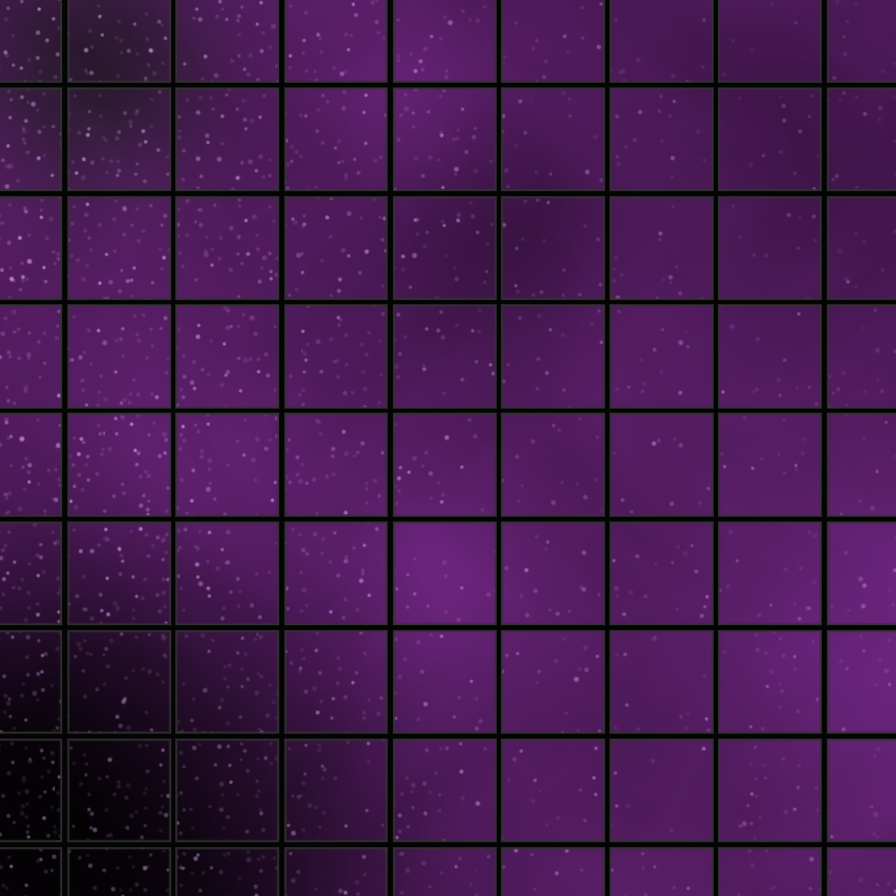
Give the GLSL for this pattern, as a WebGL 1 fragment shader.

```glsl
precision highp float;
uniform vec2 u_resolution;

float hash(vec2 p) {
  vec3 q = fract(vec3(p.xyx) * 0.1031);
  q += dot(q, q.yzx + 33.33);
  return fract((q.x + q.y) * q.z);
}

float glow(vec2 p, vec2 center, float radius) {
  vec2 d = (p - center) / radius;
  return exp(-dot(d, d));
}

// Layered, warped sines in about -1..1
float clouds(vec2 p) {
  float sum = 0.0;
  float weight = 0.5;
  for (int i = 0; i < 5; i++) {
    p += 0.6 * sin(p.yx * 1.3 + vec2(1.7, 4.1));
    sum += weight * sin(p.x + 0.8) * sin(p.y + 2.3);
    p = mat2(1.4, 1.1, -1.1, 1.4) * p + 3.7;
    weight *= 0.55;
  }
  return sum;
}

// One jittered star per cell, most of them hidden
float starLayer(vec2 p, float cells, float density, float radius, float px) {
  vec2 id = floor(p * cells);
  vec2 seed = id + cells * 3.0;
  vec2 center = (id + 0.2 + 0.6 * vec2(hash(seed), hash(seed + 57.0))) / cells;
  float shown = step(hash(seed + 113.0), density);
  float brightness = 0.2 + 0.8 * pow(hash(seed + 191.0), 3.0);
  float d = length(p - center);
  return shown * brightness * (1.0 - smoothstep(radius * 0.3, radius + px, d));
}

vec3 nebula(vec2 p) {
  float light = 0.365 + 0.045 * clouds(p * 9.0);
  light += 0.10 * glow(p, vec2(0.49, 0.37), 0.11);
  light += 0.07 * glow(p, vec2(0.25, 0.50), 0.13);
  light += 0.13 * glow(p, vec2(1.00, 0.27), 0.20);
  light += 0.06 * glow(p, vec2(0.46, 0.90), 0.09);
  light -= 0.08 * glow(p, vec2(0.55, 0.73), 0.13);
  light -= 0.07 * glow(p, vec2(0.95, 0.82), 0.18);
  float haze = glow(p, vec2(0.10, 0.92), 0.12);
  light -= 0.15 * haze;
  // Fade into empty space at the lower left
  float reach = length(p * vec2(1.0, 1.2)) + 0.04 * clouds(p * 7.0 + 5.0);
  light *= 0.06 + 0.94 * smoothstep(0.13, 0.60, reach);
  return light * mix(vec3(0.86, 0.29, 1.0), vec3(0.82, 0.48, 0.92), haze);
}

void main() {
  float px = 1.0 / min(u_resolution.x, u_resolution.y);
  vec2 p = gl_FragCoord.xy / u_resolution;
  vec3 color = nebula(p);

  // Stars thin out towards the right
  float density = mix(0.55, 0.15, smoothstep(0.0, 0.7, p.x));
  float stars = 0.0;
  for (int i = 0; i < 4; i++) {
    float layer = float(i);
    stars += starLayer(p + layer * 0.137, 19.0 + layer * 13.0, density,
                       0.0032 - layer * 0.0004, px);
  }
  color += vec3(0.50, 0.42, 0.54) * stars * mix(0.85, 0.45, p.x);

  // Grid lines: black core with a soft grey rim, slightly uneven in width
  vec2 grid = (p - vec2(0.0723, 0.0573)) / 0.1211;
  vec2 lineId = floor(grid + 0.5);
  vec2 uneven = vec2(hash(vec2(lineId.x + 20.0, 3.0)), hash(vec2(lineId.y + 20.0, 8.0)));
  vec2 dist = abs(grid - lineId) * 0.1211 - 0.0008 * (uneven - 0.5);
  float edge = min(dist.x, dist.y);
  float rim = 1.0 - smoothstep(0.0046 - px, 0.0052 + px, edge);
  float core = 1.0 - smoothstep(0.0024 - 0.5 * px, 0.0030 + 0.5 * px, edge);
  color = mix(color, vec3(0.19, 0.20, 0.19), 0.9 * rim);
  color = mix(color, vec3(0.01, 0.015, 0.01), core);

  gl_FragColor = vec4(color, 1.0);
}
```
